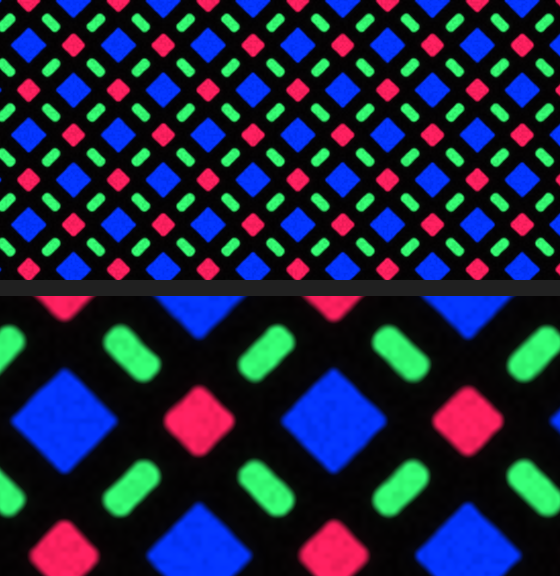
Top, the full canvas; bottom, a detail of the centre.
Reproduce this pattern procedurally as a Shadertoy shader.

```glsl
const vec3 BACKGROUND = vec3(0.018, 0.012, 0.014);
const vec3 BLUE = vec3(0.015, 0.20, 1.0);
const vec3 RED = vec3(0.98, 0.12, 0.36);
const vec3 GREEN = vec3(0.20, 0.97, 0.44);

const float ROWS = 6.24;                  // grid cells per canvas height
const vec2 ORIGIN = vec2(0.6385, 5.232);  // centre of one blue diamond, in cells

float hash(vec2 p) {
    vec3 q = fract(vec3(p.xyx) * 0.1031);
    q += dot(q, q.yzx + 33.33);
    return fract((q.x + q.y) * q.z);
}

float valueNoise(vec2 p) {
    vec2 cell = floor(p);
    vec2 f = fract(p);
    f = f * f * (3.0 - 2.0 * f);
    float low = mix(hash(cell), hash(cell + vec2(1, 0)), f.x);
    float high = mix(hash(cell + vec2(0, 1)), hash(cell + vec2(1, 1)), f.x);
    return mix(low, high, f.y);
}

float roundedBox(vec2 p, vec2 halfSize, float radius) {
    vec2 d = abs(p) - halfSize + radius;
    return length(max(d, 0.0)) + min(max(d.x, d.y), 0.0) - radius;
}

vec2 rotate45(vec2 p) {
    return vec2(p.x + p.y, p.y - p.x) * sqrt(0.5);
}

float checker(vec2 id) {
    return mod(id.x + id.y, 2.0);
}

// Soft-edged fill with a faint halo
float glowMask(float dist, float softness) {
    float fill = 1.0 - smoothstep(-softness, softness, dist);
    float halo = 0.10 * exp(-max(dist, 0.0) * 28.0);
    return max(fill, halo);
}

void mainImage(out vec4 fragColor, in vec2 fragCoord) {
    vec2 p = fragCoord / iResolution.y * ROWS - ORIGIN;
    float pixel = ROWS / iResolution.y;
    float softness = max(0.036, 0.75 * pixel);
    float wobble = (valueNoise(p * 9.0 + 200.0) - 0.5) * 0.012;

    // Large blue and small red diamonds alternate on the grid points
    vec2 diamondId = floor(p + 0.5);
    vec2 diamondPos = rotate45(p - diamondId);
    bool isRed = checker(diamondId) > 0.5;
    float halfSide = isRed ? 0.202 : 0.287;
    float corner = isRed ? 0.075 : 0.048;
    float diamond = roundedBox(diamondPos, vec2(halfSide), corner) + wobble;

    // Green pills between them lean left and right in turn
    vec2 pillId = floor(p);
    vec2 pillPos = rotate45(p - pillId - 0.5);
    pillPos = checker(pillId) > 0.5 ? pillPos : pillPos.yx;
    float pill = roundedBox(pillPos, vec2(0.232, 0.111), 0.092) + wobble;

    vec3 color = BACKGROUND;
    color = mix(color, isRed ? RED : BLUE, glowMask(diamond, softness));
    color = mix(color, GREEN, glowMask(pill, softness));

    // Fine grain
    float grain = valueNoise(p * 22.0 + 500.0) - 0.5;
    color *= 1.0 + 0.13 * grain;
    color += 0.014 * grain;

    fragColor = vec4(clamp(color, 0.0, 1.0), 1.0);
}
```
